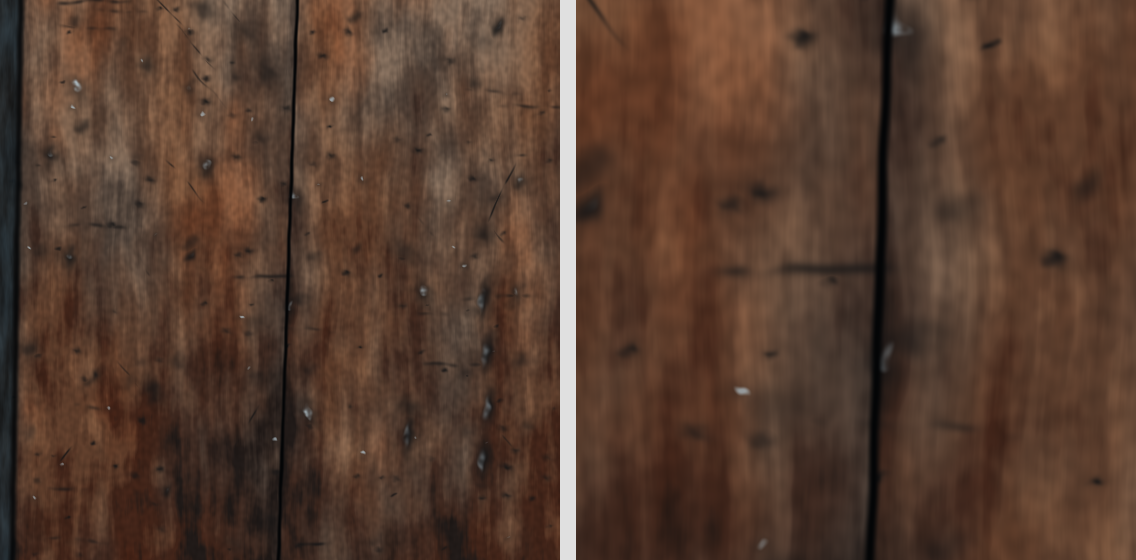
Left: the whole. Right: its middle third, enlarged.
A Shadertoy shader for this texture:

```glsl
// Worn, stained brown floorboards with dark seams, dents, scratches and small glints.
#define SOOT vec3(0.125, 0.10, 0.092)
#define UMBER vec3(0.25, 0.138, 0.095)
#define BROWN vec3(0.36, 0.235, 0.165)
#define TAN vec3(0.49, 0.34, 0.24)
#define GREY vec3(0.29, 0.245, 0.215)
#define PALE vec3(0.50, 0.42, 0.355)
#define STEEL vec3(0.10, 0.135, 0.155)
#define GLINT vec3(0.68, 0.74, 0.77)
#define SEAM_WIDTH 0.0028
#define SOFT 0.0025
#define CONTRAST 1.25
#define WEAR 0.85

vec2 hash2(vec2 c) {
    vec3 q = fract(c.xyx * vec3(0.1031, 0.1030, 0.0973));
    q += dot(q, q.yzx + 33.33);
    return fract((q.xx + q.yz) * q.zy);
}
float corner(vec2 cell, vec2 offset) {
    float a = 6.2832 * hash2(cell).x;
    return dot(vec2(cos(a), sin(a)), offset);
}
// Gradient noise, roughly -0.7 to 0.7
float noise(vec2 p) {
    vec2 i = floor(p), f = fract(p), e = vec2(1, 0);
    vec2 u = f * f * f * (f * (f * 6.0 - 15.0) + 10.0);
    return mix(mix(corner(i, f), corner(i + e, f - e), u.x),
               mix(corner(i + e.yx, f - e.yx), corner(i + 1.0, f - 1.0), u.x), u.y);
}
float fbm(vec2 p) {
    float sum = 0.0, amp = 1.0;
    for (int i = 0; i < 4; i++, amp *= 0.5) {
        sum += amp * noise(p);
        p = p * 2.03 + 17.3;
    }
    return sum;
}
float ramp(float a, float b, float x) { return clamp((x - a) / (b - a), 0.0, 1.0); }

// Tone picks the depth of the stain, worn blends towards faded grey wood
vec3 woodColour(float tone, float worn) {
    vec3 stain = mix(SOOT, UMBER, ramp(0.04, 0.2, tone));
    stain = mix(stain, BROWN, ramp(0.28, 0.45, tone));
    stain = mix(stain, TAN, ramp(0.52, 0.74, tone));
    vec3 faded = mix(SOOT, GREY, ramp(0.06, 0.36, tone));
    return mix(stain, mix(faded, PALE, ramp(0.46, 0.76, tone)), worn);
}
// Scattered ragged marks in loose clusters: x = darkening, y = bright glint
vec2 scatter(vec2 p, float cells, float chance, vec2 size, float shine) {
    vec2 marks = vec2(0), home = floor(p * cells);
    for (int k = 0; k < 9; k++) {
        vec2 cell = home + vec2(k % 3, k / 3) - 1.0;
        vec2 pick = hash2(cell + cells * 3.7), place = hash2(cell + cells * 9.1);
        if (pick.x > chance * (1.0 + 1.5 * noise(cell * 0.37))) continue;
        vec2 d = p - (cell + 0.15 + 0.7 * place) / cells;
        d.x += d.y * (pick.y - 0.5);
        d += 0.6 * size * noise(p / size.x * 0.8 + cell);
        d /= size * mix(0.5, 1.25, pick.y);
        float core = length(d - vec2(0.05, 0.2)) / 0.4;
        marks.x = max(marks.x, exp(-dot(d, d)) * mix(0.4, 1.0, place.y));
        marks.y = max(marks.y, smoothstep(1.3, 0.2, core) * step(1.0 - shine, place.x) * pick.y);
    }
    return marks;
}

void mainImage(out vec4 fragColor, in vec2 fragCoord) {
    vec2 p = fragCoord / iResolution.xy;
    // Two leaning seams divide the boards
    float wobble = 0.0015 * noise(vec2(3.0, p.y * 20.0));
    float midSeam = p.x - mix(0.497, 0.531, p.y) - wobble;
    float leftSeam = p.x - mix(0.022, 0.037, p.y) - wobble;
    vec2 q = p + vec2(0.012 * noise(p * 5.0), 0) + step(0.0, midSeam) * 7.3;
    // Broad stains, vertical streaks, blotches and fine grain
    float streaks = fbm(q * vec2(19.0, 2.4) + 31.0), grain = fbm(q * vec2(75.0, 7.0) + 11.0);
    float seamShade = exp(-abs(midSeam) * 26.0) + 0.8 * exp(-abs(leftSeam) * 38.0);
    float tone = 0.38 * (p.y - 0.5) + 0.24 * fbm(q * vec2(4.5, 2.2)) + 0.2 * streaks + 0.08 * grain
               + 0.18 * fbm(q * vec2(20.0, 13.0) + 53.0) - 0.16 * seamShade;
    float worn = 0.36 + 0.35 * (p.y - 0.5) + 0.9 * fbm(q * vec2(5.0, 2.5) + 71.0)
               + 0.25 * streaks + 0.4 * seamShade;
    vec3 col = woodColour(0.46 + CONTRAST * tone, clamp(worn, 0.0, 0.95));
    float redness = smoothstep(0.0, 0.6, fbm(q * vec2(6.0, 2.8) + 97.0));
    col *= mix(vec3(1), vec3(1.05, 0.93, 0.85), redness);
    col *= 1.0 + 0.1 * grain + 0.16 * noise(p * vec2(110.0, 80.0));
    // Nail dents, smudges, chips and tiny flecks
    vec2 dents = scatter(p, 5.0, 0.6, vec2(0.016, 0.022), 0.6);
    float smudges = scatter(p + 6.0, 10.0, 0.42, vec2(0.017, 0.015), 0.0).x;
    float chips = scatter(p + 2.0, 23.0, 0.22, vec2(0.007, 0.005), 0.0).x;
    vec2 flecks = scatter(p + 4.0, 13.0, 0.15, vec2(0.009, 0.008), 0.8);
    float dark = max(max(dents.x * 0.95, smudges * 0.6), max(chips * 0.85, flecks.x * 0.3));
    float glint = max(dents.y * (0.6 + noise(p * 120.0)), flecks.y * 0.8);
    // Broken scratches: faint level ones first, then slanted ones
    for (int i = 0; i < 30; i++) {
        vec2 a = hash2(vec2(i, 5)), b = hash2(vec2(i, 23));
        float angle = i < 16 ? 0.2 * (b.x - 0.5) : (b.x < 0.7 ? -1.0 : 0.9) + 0.3 * b.y;
        vec2 along = vec2(cos(angle), sin(angle));
        vec2 d = p - vec2(0.06 + 0.9 * a.x, a.y) + 0.008 * noise(p * 15.0);
        float t = dot(d, along) / mix(0.02, 0.09, b.y);
        float across = dot(d, vec2(-along.y, along.x)) / (i < 16 ? 0.0036 : 0.0019);
        float broken = smoothstep(-0.35, 0.35, noise(p * 38.0 + float(i))) * mix(0.5, 1.0, b.x);
        dark = max(dark, WEAR * broken * exp(-across * across) * smoothstep(1.0, 0.5, abs(t)));
    }
    // A column of upright gouges with a cold sheen
    for (int i = 0; i < 5; i++) {
        float shift = 0.015 * hash2(vec2(i, 41)).x;
        vec2 mid = i < 4 ? vec2(0.862 + shift, 0.18 + 0.095 * float(i)) : vec2(0.73, 0.225);
        vec2 d = (p - mid + 0.007 * noise(p * 45.0)) / vec2(0.010, 0.034);
        d.x -= d.y * 0.4;
        dark = max(dark, 0.9 * exp(-dot(d, d)));
        float sheen = smoothstep(0.8, 0.1, length(d + vec2(0.4, 0.1)));
        glint = max(glint, sheen * (0.3 + 0.5 * noise(p * 70.0)));
    }
    col = mix(col, mix(SOOT, STEEL, 0.4) * 0.7, dark);
    col = mix(col, GLINT, clamp(glint, 0.0, 1.0));
    // Cold strip beyond the left seam, then the black gaps
    vec3 strip = STEEL * (1.0 + 0.9 * fbm(p * vec2(45.0, 9.0)));
    col = mix(col, strip, 0.85 * smoothstep(0.01, -0.008, leftSeam));
    float width = SEAM_WIDTH * (1.0 + 0.5 * noise(vec2(p.y * 9.0, 8.0)));
    float gap = smoothstep(width + SOFT, width - SOFT, abs(midSeam));
    gap = max(gap, 0.8 * smoothstep(0.010, 0.0, abs(leftSeam)));
    fragColor = vec4(mix(col, vec3(0.015, 0.02, 0.025), gap), 1.0);
}
```
